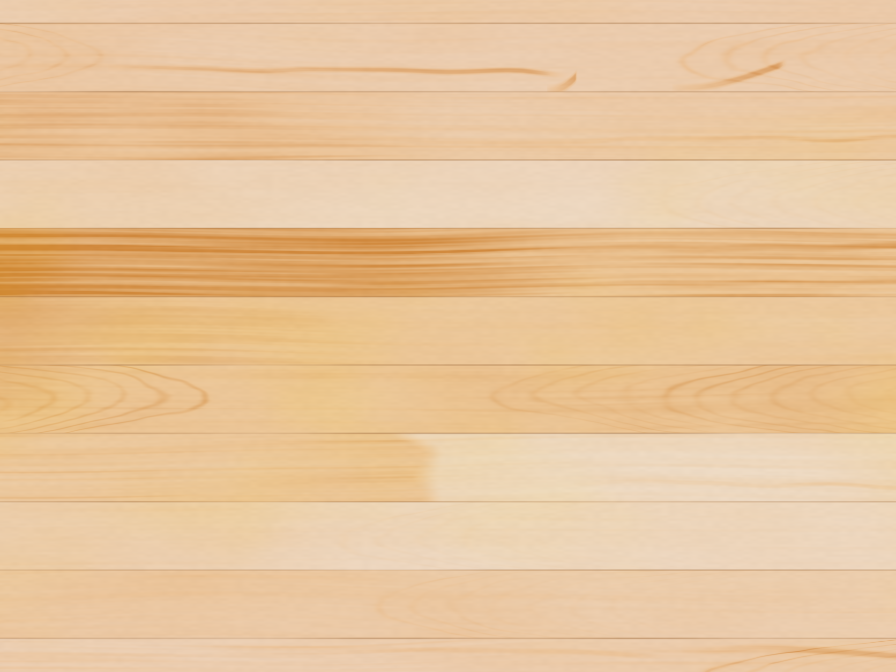
Write a Shadertoy shader that draws this texture.

```glsl
// Pale pine boards laid in horizontal rows, eleven across the height with the
// outer two cut off. Each board mixes a left and right tone, then adds stretched
// noise for straight grain, nested parabolas for arched grain, and a thin seam.

const float BOARD_HEIGHT = 0.1017;
const float FIRST_SEAM = 0.0347;

// Per board, top to bottom: left tone, right tone, grain strength, tone change position
const vec4 BOARDS[11] = vec4[11](
    vec4(.27, .29, .20, .5), vec4(.32, .27, .28, .5), vec4(.55, .34, .60, .38),
    vec4(.19, .12, .14, .25), vec4(.77, .50, 1.0, .58), vec4(.53, .43, .28, .4),
    vec4(.46, .48, .25, .5), vec4(.46, .08, .42, .47), vec4(.27, .08, .22, .34),
    vec4(.40, .29, .28, .6), vec4(.25, .28, .45, .5));

// Arched grain: board, tip position, opening direction, strength
const vec4 ARCHES[9] = vec4[9](
    vec4(1, .125, -1, .28), vec4(1, .75, 1, .45), vec4(3, .72, 1, .18),
    vec4(6, .24, -1, .42), vec4(6, .55, 1, .20), vec4(6, .72, 1, .28),
    vec4(8, .37, 1, .15), vec4(9, .40, 1, .25), vec4(10, .77, 1, .60));

float hash(vec2 p) {
    p = fract(p * vec2(0.1031, 0.1137));
    p += dot(p, p.yx + 33.33);
    return fract((p.x + p.y) * p.x * 17.3);
}

float noise(vec2 p) {
    vec2 i = floor(p), f = fract(p);
    f = f * f * (3.0 - 2.0 * f);
    return mix(mix(hash(i), hash(i + vec2(1, 0)), f.x),
               mix(hash(i + vec2(0, 1)), hash(i + vec2(1, 1)), f.x), f.y);
}

float fbm(vec2 p) {
    return 0.57 * noise(p) + 0.29 * noise(p * 2.1 + 7.0) + 0.14 * noise(p * 4.3 + 19.0);
}

// Resin streak that tapers at both ends; slope bends it across the board
float streak(vec2 p, float x0, float x1, float y, float slope, float width) {
    float t = clamp((p.x - x0) / (x1 - x0), 0.0, 1.0);
    float taper = sqrt(t) * smoothstep(1.0, 0.9, t);
    float d = abs(p.y - y - slope * t * t);
    return taper * smoothstep(width + 0.03, width * 0.3, d);
}

vec3 woodColor(float tone) {
    vec3 cream = vec3(.93, .855, .765), honey = vec3(.92, .765, .575), amber = vec3(.82, .54, .24);
    return tone < 0.5 ? mix(cream, honey, max(tone, 0.0) * 2.0)
                      : mix(honey, amber, min(tone * 2.0 - 1.0, 1.0));
}

void mainImage(out vec4 fragColor, in vec2 fragCoord) {
    vec2 uv = fragCoord / iResolution.xy;
    float x = uv.x;
    float rows = (1.0 - uv.y - FIRST_SEAM) / BOARD_HEIGHT + 1.0;
    float row = clamp(floor(rows), 0.0, 10.0);
    float v = rows - row;
    vec4 board = BOARDS[int(row)];
    vec2 seed = vec2(row * 13.7, row * 29.3);

    // Board tone with a change along its length, sharpest on the jointed board, and cloudy patches
    float spread = row == 7.0 ? 0.02 : 0.16;
    float change = smoothstep(-spread, spread, x - board.w + 0.05 * (noise(vec2(x * 9.0, v * 3.0) + seed) - 0.5));
    float tone = mix(board.x, board.y, change);
    tone += 0.20 * (fbm(vec2(x * 5.0, v * 1.5) + seed) - 0.5);
    tone += 0.12 * smoothstep(0.12, 0.0, x) * smoothstep(0.25, 0.05, abs(uv.y - 0.52));

    // Straight grain: wavering stretched noise, fine and coarse
    float bend = v + 0.22 * (noise(vec2(x * 3.0, v * 0.8) + seed) - 0.5);
    float coarse = noise(vec2(x * 2.5, bend * 19.0) + seed);
    float fine = noise(vec2(x * 7.0, bend * 37.0) + seed + 5.0);
    float grain = board.z * mix(1.0, 0.65, change);
    tone += grain * (0.28 * (coarse - 0.5) + 0.20 * (fine - 0.5));
    tone += grain * 0.25 * smoothstep(0.6, 0.95, coarse) * noise(vec2(x * 4.0, v * 5.0) + seed);

    // Arched grain: rings nested behind each tip, broken up and fading with distance
    for (int i = 0; i < 9; i++) {
        vec4 arch = ARCHES[i];
        if (arch.x != row) continue;
        float w = v - 0.55 + 0.3 * (noise(vec2(x * 6.0, 2.0) + seed) - 0.5);
        float q = arch.z * (x - arch.y) - 0.55 * w * w;
        q += 0.04 * (fbm(vec2(x * 12.0, v * 3.0) + seed) - 0.5);
        float ring = pow(0.5 + 0.5 * cos(6.2832 * (q * 23.0 - 0.3)), 6.0);
        ring *= 0.3 + 0.9 * noise(vec2(x * 16.0, v * 4.0) + seed);
        float fade = smoothstep(-0.01, 0.02, q) * exp(-5.0 * max(q, 0.0));
        tone += arch.w * fade * (0.5 * ring + 0.12);
    }

    // Dark resin streaks
    vec2 p = vec2(x, v + 0.08 * (noise(vec2(x * 14.0, row)) - 0.5));
    float resin = 0.0;
    if (row == 1.0) {
        resin = streak(p, .12, .64, .68, .06, .035) + streak(p, .61, .645, .98, -.26, .08);
        resin += streak(p, .75, .88, .93, -.35, .05);
    } else if (row == 2.0) resin = 0.5 * streak(p, .35, 1.1, .72, -.04, .03);
    else if (row == 4.0) resin = 0.6 * streak(p, .5, 1.1, .32, -.12, .05) + 0.35 * streak(p, .27, 1.1, .85, -.1, .04);
    else if (row == 7.0) resin = 0.5 * streak(p, .64, 1.1, .72, .08, .02);
    else if (row == 10.0) resin = 0.8 * streak(p, .76, 1.1, .15, .25, .05) + 0.4 * streak(p, .2, .75, .12, .15, .03);
    tone += 0.48 * min(resin, 1.0);

    // Warm yellow bloom on the middle boards, rosy cast near top and bottom
    vec3 color = woodColor(tone);
    float middle = smoothstep(0.5, 0.1, abs(uv.y - 0.45));
    float bloom = smoothstep(0.45, 0.85, fbm(vec2(x * 5.0, uv.y * 8.0) + 3.0));
    color += vec3(0.003, 0.003, -0.045) * bloom * (0.3 + 0.7 * middle);
    color += vec3(-0.003, -0.008, 0.018) * (1.0 - middle);

    // Thin seams of uneven darkness
    float toSeam = abs(rows - floor(rows + 0.5)) * BOARD_HEIGHT;
    float blur = 0.8 / iResolution.y;
    float seam = 1.0 - smoothstep(0.0002, 0.0009 + blur, toSeam);
    float wear = 0.10 + 0.42 * noise(vec2(x * 7.0, floor(rows + 0.5) * 5.3));
    color = mix(color, vec3(.66, .47, .29), seam * wear);

    // Fine fibre speckle
    color += 0.014 * (noise(vec2(x * 120.0, uv.y * 260.0)) - 0.5);
    fragColor = vec4(clamp(color, 0.0, 1.0), 1.0);
}
```
